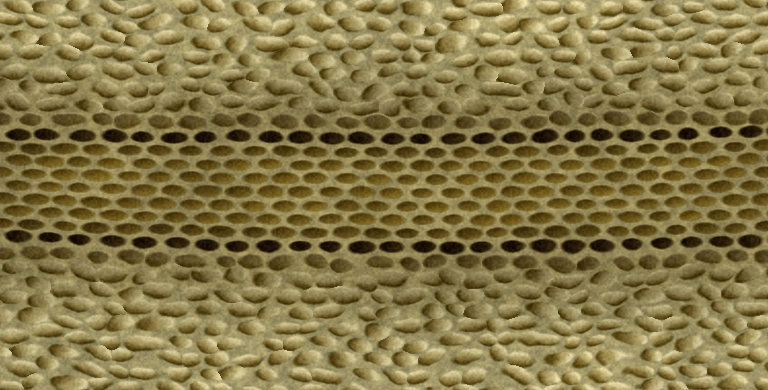
This texture is drawn by a Shadertoy shader. Its source:

```glsl
// Waxy golden cell lattice with a dark horizontal band of lens-shaped pits.
#define BAND_CENTRE 0.506
#define BAND_BOW 0.019
#define BAND_HALF 0.1385
#define OUTER_ROW 0.0415
#define COLUMNS 12.2
#define COLUMN_GROWTH 0.3
#define CELL_RADIUS vec2(0.43, 0.41)
#define OUTER_JITTER 0.34
#define INNER_JITTER 0.10
#define GRAIN 0.09

float hash(vec2 p) {
    vec3 a = fract(vec3(p.xyx) * vec3(0.1031, 0.1030, 0.0973));
    a += dot(a, a.yzx + 33.33);
    return fract((a.x + a.y) * a.z);
}

float noise(vec2 p) {
    vec2 i = floor(p), f = fract(p);
    f = f * f * (3.0 - 2.0 * f);
    return mix(mix(hash(i), hash(i + vec2(1, 0)), f.x),
               mix(hash(i + vec2(0, 1)), hash(i + vec2(1, 1)), f.x), f.y);
}

float fbm(vec2 p) {
    float sum = 0.0, amp = 0.5;
    for (int i = 0; i < 4; i++) {
        sum += amp * noise(p);
        p = p * 2.03 + 17.1;
        amp *= 0.5;
    }
    return sum;
}

// Canvas position to (column, row); rows -4 and 4 border the band.
vec2 latticeCoord(vec2 p) {
    float bend = p.x - 1.0;
    float d = p.y - BAND_CENTRE - BAND_BOW * bend * bend;
    float halfBand = BAND_HALF - 0.008 * (1.0 - smoothstep(0.0, 0.8, p.x));
    float t = abs(d);
    float row = 4.0 * min(t, halfBand) / halfBand + max(t - halfBand, 0.0) / OUTER_ROW;
    float column = COLUMNS * p.x + COLUMN_GROWTH * p.x * p.x - 0.55;
    return vec2(column, sign(d) * row);
}

float outsideBand(float row) {
    return smoothstep(3.8, 6.2, abs(row));
}

// Nearest pit: returns local offset (edge at length 1) and its lattice id.
vec2 nearestCell(vec2 g, out vec2 id) {
    float best = 1e3;
    vec2 local = vec2(0.0);
    float baseRow = floor(g.y + 0.5);
    for (int j = -1; j <= 1; j++) {
        float row = baseRow + float(j);
        float shift = 0.5 * mod(abs(row), 2.0);
        float baseColumn = floor(g.x - shift + 0.5);
        for (int i = -1; i <= 1; i++) {
            vec2 cell = vec2(baseColumn + float(i), row);
            vec2 rnd = vec2(hash(cell + 71.0), hash(cell + 133.0)) - 0.5;
            float outer = outsideBand(row);
            vec2 centre = cell + vec2(shift, 0.0) + rnd * mix(INNER_JITTER, OUTER_JITTER, outer);
            vec2 radius = CELL_RADIUS * (0.92 + 0.2 * hash(cell + 211.0));
            vec2 q = (g - centre) / radius;
            q.y += outer * rnd.x * 0.7 * q.x;
            float d = length(q) + 0.08 * abs(q.x);
            if (d < best) {
                best = d;
                local = q;
                id = cell;
            }
        }
    }
    return local;
}

void mainImage(out vec4 fragColor, in vec2 fragCoord) {
    vec2 p = fragCoord / iResolution.y;
    vec2 g = latticeCoord(p);
    float outer = outsideBand(g.y);
    float far = smoothstep(4.5, 11.0, abs(g.y));

    // Irregular drift of the outer cells
    vec2 drift = vec2(fbm(p * 9.0), fbm(p * 9.0 + 40.0)) - 0.47;
    g += drift * mix(0.25, 0.9, outer);

    vec2 id;
    vec2 q = nearestCell(g, id);
    float r = length(q) + 0.08 * abs(q.x);
    float rnd = hash(id + 307.0);
    float cellOuter = outsideBand(id.y);
    float pit = 1.0 - smoothstep(0.76, 1.14, r);

    // Walls, with pale threads along the ridges
    float streak = fbm(p * vec2(55.0, 75.0));
    vec3 wall = mix(vec3(0.51, 0.46, 0.27), vec3(0.60, 0.56, 0.37), far);
    wall *= 0.78 + 0.45 * streak;
    wall += 0.08 * smoothstep(1.0, 1.2, r) * (1.0 - 0.5 * outer);

    // Deep olive pits inside the band
    float floorLight = smoothstep(-0.9, 0.9, 0.5 * q.x - 0.7 * q.y);
    vec3 deep = mix(vec3(0.27, 0.20, 0.03), vec3(0.46, 0.38, 0.13), floorLight);
    deep *= 0.9 + 0.2 * rnd;

    // Shallow lit cups outside, each tilted a little differently
    float angle = 0.9 + 2.4 * (rnd - 0.5);
    float facet = dot(q, vec2(cos(angle), sin(angle))) + 0.5 * (streak - 0.47);
    vec3 cup = mix(vec3(0.37, 0.29, 0.09), vec3(0.65, 0.59, 0.37), smoothstep(-0.85, 0.25, facet));
    cup = mix(cup, vec3(0.82, 0.77, 0.58), smoothstep(0.1, 0.7, facet) * (0.3 + 0.6 * far));
    cup *= mix(0.80, 1.04, far);
    vec3 inside = mix(deep, cup, cellOuter);

    // Nearly black openings on both border rows
    float borderDistance = abs(abs(id.y) - 4.0);
    float shadow = 1.0 - smoothstep(0.0, 1.5, borderDistance);
    float hollow = shadow * (0.72 + 0.28 * smoothstep(0.8, -0.4, q.x + rnd - 0.5));
    inside = mix(inside, vec3(0.10, 0.055, 0.01), hollow);

    vec3 color = mix(wall, inside, pit);

    // Dark crescent on one side of each cup, glint on the other
    float lip = smoothstep(0.7, 1.0, r) * (1.0 - smoothstep(1.0, 1.3, r));
    color -= lip * outer * 0.16 * smoothstep(0.1, -0.8, facet);
    color += lip * outer * 0.13 * smoothstep(0.2, 0.9, facet);

    // Broad tone and fine grain
    color *= 0.91 + 0.2 * fbm(p * 4.0 + 8.0);
    color += GRAIN * (noise(p * 190.0) - 0.5);
    fragColor = vec4(clamp(color, 0.0, 1.0), 1.0);
}
```
